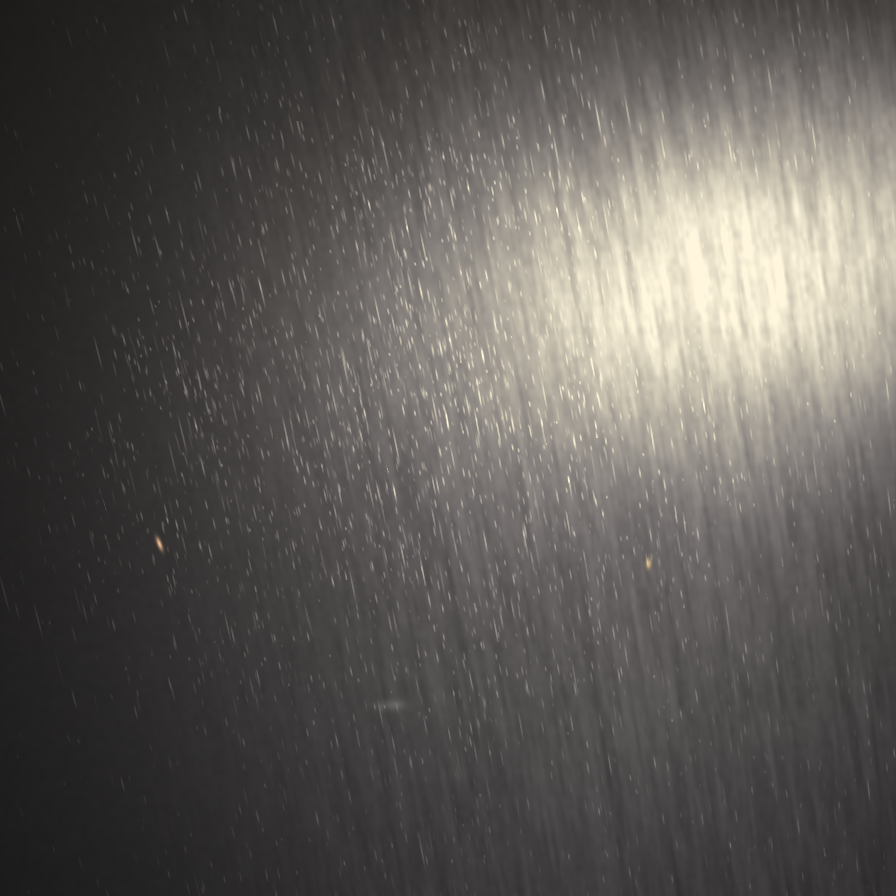
This texture is drawn by a Shadertoy shader. Its source:

```glsl
// Brushed dark metal under one lamp: a warm off-centre highlight, a broad dim
// falloff, and leaning hairline scratches that glint around the highlight.
// Light is a sum of Gaussians; grain is stretched noise plus scattered strokes.

const vec2 HOT_POS = vec2(0.84, 0.70);
const vec2 HOT_SIZE = vec2(0.245, 0.138);
const float HOT_TILT = 0.13;
const float HOT_GAIN = 0.64;
const vec2 BROAD_POS = vec2(0.68, 0.50);
const vec2 BROAD_SIZE = vec2(0.36, 0.43);
const float BROAD_GAIN = 0.30;
const float AMBIENT = 0.085;
const float LEAN_LEFT = 0.25;     // grain slope at the left edge
const float LEAN_CHANGE = 0.14;   // how much it straightens to the right
const float GRAIN_GAIN = 0.34;
const float GLINT_GAIN = 0.36;
const int GLINT_LAYERS = 5;

float hash(vec2 p) {
    return fract(sin(dot(p, vec2(127.1, 311.7))) * 43758.5453);
}

float noise(vec2 p) {
    vec2 i = floor(p), f = fract(p);
    f = f * f * (3.0 - 2.0 * f);
    return mix(mix(hash(i), hash(i + vec2(1, 0)), f.x),
               mix(hash(i + vec2(0, 1)), hash(i + vec2(1, 1)), f.x), f.y);
}

float blob(vec2 p, vec2 size) {
    p /= size;
    return exp(-0.5 * dot(p, p));
}

// Coordinates across (x) and along (y) the brushing direction
vec2 brushSpace(vec2 uv) {
    return vec2(uv.x + uv.y * (LEAN_LEFT - LEAN_CHANGE * uv.x), uv.y);
}

float lampLight(vec2 uv) {
    vec2 d = uv - HOT_POS;
    d.y -= HOT_TILT * d.x;
    return AMBIENT + BROAD_GAIN * blob(uv - BROAD_POS, BROAD_SIZE)
         + HOT_GAIN * blob(d, HOT_SIZE);
}

// Fine continuous grain, centred on zero
float grain(vec2 b) {
    float g = 0.45 * noise(b * vec2(210.0, 22.0))
            + 0.33 * noise(b * vec2(120.0, 9.0) + 31.0)
            + 0.22 * noise(b * vec2(290.0, 65.0) + 77.0);
    return g - 0.5;
}

// One tapered scratch at most per cell; columns are shifted to hide the grid
float scratches(vec2 b, vec2 cells, float seed, float density, float pixel) {
    vec2 q = b * cells;
    float column = floor(q.x);
    q.y += 17.0 * hash(vec2(column, seed));
    vec2 id = floor(q) + seed * 13.0;
    vec2 f = fract(q);
    float halfLength = mix(0.12, 0.42, hash(id + 5.3));
    vec2 centre = vec2(mix(0.3, 0.7, hash(id + 2.1)), 0.5);
    vec2 d = abs(f - centre);
    float taper = 1.0 - smoothstep(0.1, 1.0, d.y / halfLength);
    float width = max(0.0015, 0.75 * pixel) * cells.x;
    float line = 1.0 - smoothstep(0.15 * width, width, d.x);
    float strength = mix(0.25, 1.0, pow(hash(id + 9.7), 2.0));
    return line * taper * strength * step(hash(id), density);
}

float glints(vec2 uv, vec2 b, float pixel) {
    // Scratches catch light left of the highlight and thin out elsewhere
    float zone = blob(uv - vec2(0.40, 0.58), vec2(0.20, 0.19))
               + 0.65 * blob(uv - vec2(0.58, 0.62), vec2(0.15, 0.24))
               + 0.45 * blob(uv - vec2(0.19, 0.48), vec2(0.09, 0.17))
               + 0.30 * smoothstep(0.08, 0.40, uv.x);
    float clumps = mix(0.35, 1.25, noise(b * vec2(24.0, 10.0) + 8.0));
    float density = clamp(0.32 * zone * clumps, 0.0, 0.7);
    float sum = 0.0;
    for (int i = 0; i < GLINT_LAYERS; i++) {
        float k = float(i);
        vec2 cells = vec2(105.0 + 13.0 * k, 14.0 + 9.0 * k);
        sum += scratches(b + 0.037 * k, cells, k + 1.0, density, pixel);
    }
    return sum * mix(0.45, 1.0, min(zone, 1.0));
}

// Neutral shadows, faintly violet low down, cream highlights
vec3 metalTint(float light, vec2 uv) {
    vec3 shade = mix(vec3(1.0, 0.965, 0.975), vec3(1.02, 0.975, 0.94), uv.y);
    vec3 cream = vec3(1.02, 0.985, 0.885);
    return light * mix(shade, cream, smoothstep(0.40, 0.88, light));
}

void mainImage(out vec4 fragColor, in vec2 fragCoord) {
    vec2 uv = fragCoord / iResolution.xy;
    float pixel = 1.0 / iResolution.y;
    vec2 b = brushSpace(uv);

    // Lamp falloff with grain, weaker in the dark left margin
    float light = lampLight(uv);
    float contrast = GRAIN_GAIN * smoothstep(0.02, 0.55, uv.x);
    float mottle = noise(uv * vec2(150.0, 130.0)) - 0.5;
    light *= 1.0 + contrast * grain(b) + 0.06 * mottle;

    // Scratches add light, less where the surface is already bright
    float glint = glints(uv, b, pixel) * GLINT_GAIN;
    light += glint * (0.35 + light) * (1.0 - smoothstep(0.5, 1.0, light));
    light = min(light, 0.98);
    vec3 color = metalTint(light, uv);
    color += vec3(0.03, 0.015, -0.01) * min(glint, 1.0);

    // Two warm flecks and a faint smudge
    vec2 lean = vec2(0.35 * uv.y, 0.0);
    vec2 fleck = uv + lean - vec2(0.178 + 0.35 * 0.393, 0.393);
    color += vec3(0.75, 0.55, 0.38) * blob(fleck, vec2(0.0018, 0.005));
    color += vec3(0.42, 0.32, 0.12) * blob(uv - vec2(0.724, 0.371), vec2(0.002, 0.004));
    color += 0.10 * blob(uv - vec2(0.438, 0.213), vec2(0.012, 0.004));

    fragColor = vec4(clamp(color, 0.0, 1.0), 1.0);
}
```
